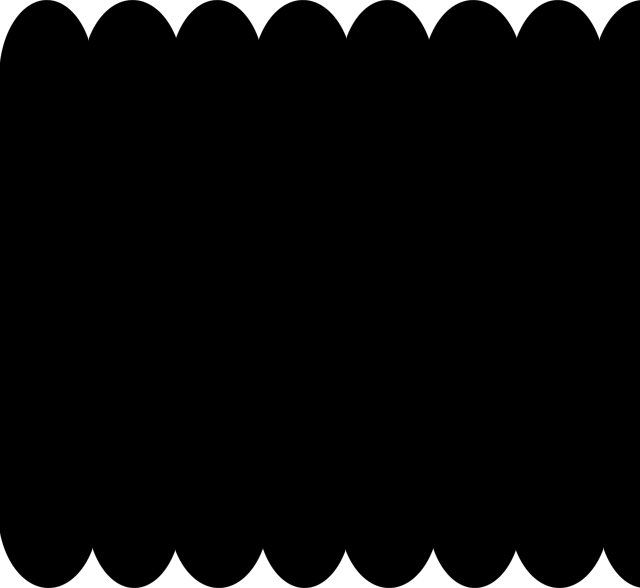
Reproduce this pattern procedurally as a WebGL 2 fragment shader.

```glsl
#version 300 es
precision highp float;

uniform vec2 u_resolution;
out vec4 fragColor;

// Lengths are fractions of the canvas width
const vec3 INK = vec3(0.0);
const vec3 PAPER = vec3(1.0);
const int LOBES = 8;
const float PAIR_PITCH = 0.2661;
const float SECOND_OFFSET = 0.1340;
const float NARROW_RADIUS = 0.0747;
const float WIDE_RADIUS = 0.0792;
const float LOBE_HEIGHT = 0.1211;
const float TOP_START = 0.0732;
const float BOTTOM_START = 0.0758;

// Approximate signed distance to an axis-aligned ellipse
float ellipseDistance(vec2 p, vec2 radii) {
    float k = length(p / radii);
    float slope = length(p / (radii * radii));
    return k * (k - 1.0) / max(slope, 1e-4);
}

// Scalloped edge at depth 0, solid below the lobe centres
float scallopDistance(float x, float depth, float start, float evenRadius, float oddRadius) {
    float d = LOBE_HEIGHT - depth;
    for (int i = 0; i < LOBES; i++) {
        bool odd = i % 2 == 1;
        float center = start + float(i / 2) * PAIR_PITCH + (odd ? SECOND_OFFSET : 0.0);
        vec2 radii = vec2(odd ? oddRadius : evenRadius, LOBE_HEIGHT);
        d = min(d, ellipseDistance(vec2(x - center, depth - LOBE_HEIGHT), radii));
    }
    return d;
}

void main() {
    vec2 p = gl_FragCoord.xy / u_resolution.x;
    float height = u_resolution.y / u_resolution.x;
    float pixel = 1.0 / u_resolution.x;

    // The wide and narrow lobes swap places between the two edges
    float top = scallopDistance(p.x, height - p.y, TOP_START, NARROW_RADIUS, WIDE_RADIUS);
    float bottom = scallopDistance(p.x, p.y, BOTTOM_START, WIDE_RADIUS, NARROW_RADIUS);
    float band = max(top, bottom);

    float paperCover = smoothstep(-0.75 * pixel, 0.75 * pixel, band);
    fragColor = vec4(mix(INK, PAPER, paperCover), 1.0);
}
```
